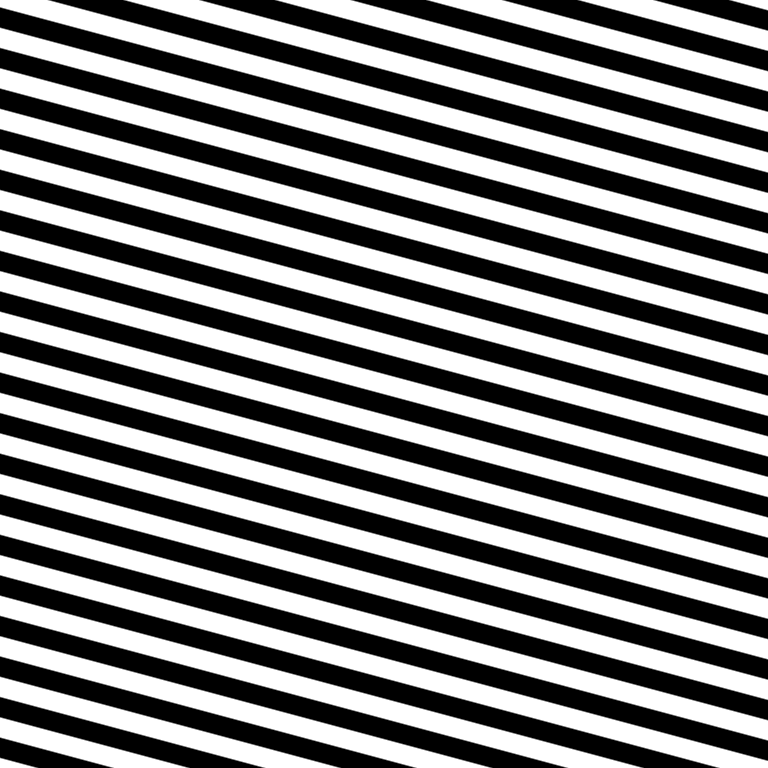
Write a three.js fragment shader that draws this pattern.

```glsl
// Even black and white diagonal stripes, falling gently from left to right.
// The position is projected on the stripe normal, repeated with fract, and
// turned into a signed distance to the nearest stripe edge for smoothing.

varying vec2 vUv;

const float STRIPES_PER_UNIT = 19.6;      // black-white pairs along the normal
const float TILT = radians(15.0);         // downward slope of the stripes
const float WHITE_SHARE = 0.5;            // part of each pair that is white
const float EDGE_WIDTH = 1.0 / 512.0;     // soft edge, in canvas units
const vec3 BLACK = vec3(0.0);
const vec3 WHITE = vec3(1.0);

// Signed distance to the nearest stripe edge, positive inside white.
// A white stripe is centred on the origin.
float stripeDistance(vec2 p) {
  vec2 normal = vec2(sin(TILT), cos(TILT));
  float phase = dot(p, normal) * STRIPES_PER_UNIT;
  float fromCentre = abs(fract(phase + 0.5) - 0.5);
  return (0.5 * WHITE_SHARE - fromCentre) / STRIPES_PER_UNIT;
}

void main() {
  // Linear coverage ramp across each edge
  float coverage = clamp(stripeDistance(vUv) / EDGE_WIDTH + 0.5, 0.0, 1.0);
  gl_FragColor = vec4(mix(BLACK, WHITE, coverage), 1.0);
}
```
